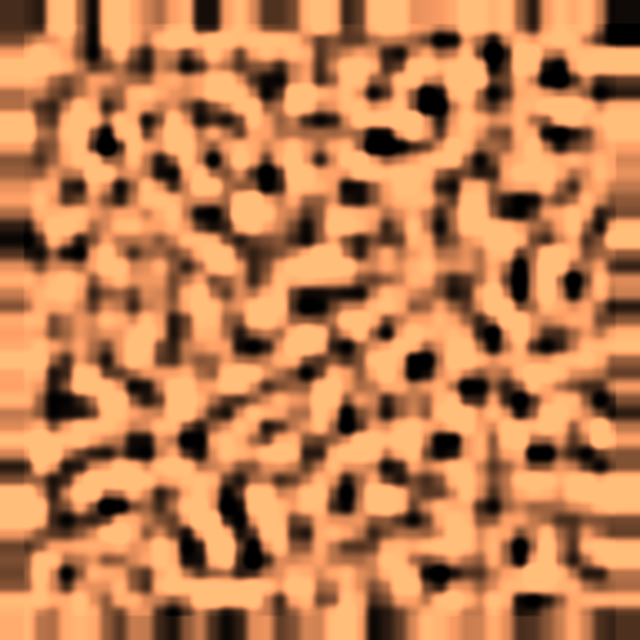
This texture is drawn by a WebGL 2 fragment shader. Its source:

```glsl
#version 300 es
precision highp float;
precision highp int;

uniform vec2 u_resolution;
out vec4 fragColor;

const float GRID_CELLS = 48.0;    // lattice cells across the canvas
const float EDGE_BAND = 0.036;    // border where the pattern is stretched outward
const float SPOT_WIDTH = 1.37;    // filter width in cells
const int FILTER_RADIUS = 4;
const float FIELD_DEVIATION = 0.75;

// Integer hash mapped to -1..1
float signedHash(ivec2 cell) {
    uvec2 q = uvec2(cell + 1024) * uvec2(1597334673u, 3812015801u);
    uint n = (q.x ^ q.y) * 1597334673u;
    n = (n ^ (n >> 15u)) * 2246822519u;
    n ^= n >> 13u;
    return float(n >> 8u) / 8388608.0 - 1.0;
}

// Ringed kernel that keeps one feature size and rejects the rest
float bandKernel(vec2 offset, float width) {
    float u = dot(offset, offset) / (2.0 * width * width);
    return (1.0 - 2.0 * u + 0.5 * u * u) * exp(-u);
}

// White noise filtered into evenly sized spots at a lattice point
float spotField(ivec2 cell, float width) {
    float sum = 0.0;
    for (int y = -FILTER_RADIUS; y <= FILTER_RADIUS; y++) {
        for (int x = -FILTER_RADIUS; x <= FILTER_RADIUS; x++) {
            ivec2 offset = ivec2(x, y);
            sum += signedHash(cell + offset) * bandKernel(vec2(offset), width);
        }
    }
    return sum;
}

// Soft interpolation between the four surrounding lattice points
float smoothField(vec2 position, float width) {
    ivec2 cell = ivec2(floor(position));
    vec2 blend = smoothstep(0.0, 1.0, fract(position));
    float lower = mix(spotField(cell, width),
                      spotField(cell + ivec2(1, 0), width), blend.x);
    float upper = mix(spotField(cell + ivec2(0, 1), width),
                      spotField(cell + ivec2(1, 1), width), blend.x);
    return mix(lower, upper, blend.y);
}

// Black through brown to pale copper
vec3 copperRamp(float tone) {
    return min(vec3(1.25, 0.781, 0.4975) * tone, 1.0);
}

void main() {
    vec2 uv = gl_FragCoord.xy / u_resolution;
    vec2 position = clamp(uv, EDGE_BAND, 1.0 - EDGE_BAND) * GRID_CELLS;

    float field = smoothField(position, SPOT_WIDTH) / FIELD_DEVIATION;
    float tone = 0.96 * smoothstep(-2.15, 1.15, field);

    fragColor = vec4(copperRamp(tone), 1.0);
}
```
